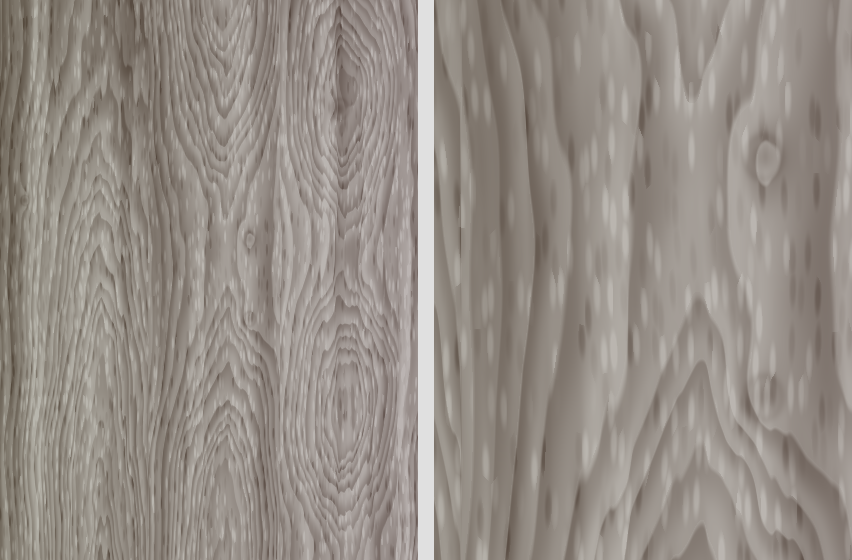
Left: the whole. Right: its middle third, enlarged.
A Shadertoy shader for this texture:

```glsl
const vec3 DARK_WOOD = vec3(0.375, 0.325, 0.290);
const vec3 PALE_WOOD = vec3(0.690, 0.670, 0.645);
const vec3 ROSE_SHIFT = vec3(0.015, -0.012, 0.030);
const float BASE_TONE = 0.67;
const float RING_DENSITY = 72.0;
const float RING_CONTRAST = 0.34;
const float STREAK_CONTRAST = 0.34;
const float BAND_CONTRAST = 0.38;
const float FLECK_BRIGHTNESS = 0.27;
const float PORE_DARKNESS = 0.20;
const float FIGURE_WIDTH = 0.10;
const vec2 STREAK_SCALE = vec2(105.0, 2.2);
const vec2 BAND_SCALE = vec2(24.0, 1.3);
const vec2 FLECK_SCALE = vec2(190.0, 34.0);
const vec3 PLANK_EDGES = vec3(0.265, 0.500, 0.710);

// Plank figure: centre, height of arches, frequency along the plank, phase
const vec4 PLANKS[4] = vec4[4](
    vec4(0.187, 0.100, 2.6, -1.30),
    vec4(0.405, 0.070, 5.7, -1.57),
    vec4(0.612, 0.048, 11.4, 1.57),
    vec4(0.800, 0.050, 3.0, 0.00));

// Knot: position, radius
const vec3 KNOTS[4] = vec3[4](
    vec3(0.445, 0.573, 0.010),
    vec3(0.445, 0.430, 0.010),
    vec3(0.607, 0.805, 0.014),
    vec3(0.045, 0.642, 0.007));

vec3 hash3(vec2 cell) {
    vec3 q = vec3(dot(cell, vec2(127.1, 311.7)),
                  dot(cell, vec2(269.5, 183.3)),
                  dot(cell, vec2(419.2, 371.9)));
    return fract(sin(q) * 43758.55);
}

// Cellular noise: x = blended cell value, y = nearest distance, z = nearest value
vec3 cellNoise(vec2 p) {
    vec2 base = floor(p);
    float sum = 0.0, total = 0.0, nearest = 9.0, id = 0.0;
    for (int j = -1; j <= 1; j++)
    for (int i = -1; i <= 1; i++) {
        vec2 cell = base + vec2(i, j);
        vec3 h = hash3(cell);
        vec2 d = cell + 0.15 + 0.7 * h.xy - p;
        float d2 = dot(d, d), weight = exp(-6.0 * d2);
        sum += weight * h.z;
        total += weight;
        if (d2 < nearest) { nearest = d2; id = h.z; }
    }
    return vec3(sum / total, sqrt(nearest), id);
}

float waves(vec2 p) {
    return 0.5 * sin(p.x + 1.7 * sin(p.y * 0.8))
         + 0.3 * sin(p.y * 2.3 + 1.3 * sin(p.x * 1.6))
         + 0.2 * sin(p.x * 3.1 - p.y * 4.7);
}

float glow(vec2 p, vec2 centre, vec2 size) {
    vec2 d = (p - centre) / size;
    return exp(-dot(d, d));
}

// Ring coordinate: straight at plank sides, arched along the middle
float ringField(vec2 p, float jitter) {
    int plank = int(dot(step(PLANK_EDGES, vec3(p.x)), vec3(1.0)));
    vec4 fig = PLANKS[plank];
    float dx = p.x - fig.x + 0.012 * waves(vec2(float(plank) * 2.0, p.y * 5.0));
    float middle = exp(-dx * dx / (FIGURE_WIDTH * FIGURE_WIDTH));
    float arch = fig.y * sin(fig.z * p.y + fig.w)
               + 0.008 * waves(vec2(p.x * 35.0, p.y * 13.0));
    float r = sqrt(dx * dx + 0.00018) + middle * (arch + 0.012 * jitter);
    for (int i = 0; i < 4; i++) {
        vec3 knot = KNOTS[i];
        r += 1.6 * knot.z * glow(p, knot.xy, knot.z * vec2(1.6, 2.6));
    }
    return r + 0.004 * sin(r * 95.0) + 0.0025 * waves(p * vec2(30.0, 9.0));
}

// Slow light and stain across the board
float shading(vec2 p) {
    return 0.13 * glow(p, vec2(0.52, 0.40), vec2(0.15, 0.42))
         + 0.08 * glow(p, vec2(0.17, 0.30), vec2(0.10, 0.25))
         - 0.30 * glow(p, vec2(0.00, 0.60), vec2(0.06, 0.60))
         - 0.24 * glow(p, vec2(0.225, 0.92), vec2(0.045, 0.20))
         - 0.16 * glow(p, vec2(0.28, 0.80), vec2(0.025, 0.70))
         - 0.12 * glow(p, vec2(0.61, 0.90), vec2(0.035, 0.16))
         - 0.10 * smoothstep(0.65, 1.0, p.y);
}

void mainImage(out vec4 fragColor, in vec2 fragCoord) {
    vec2 p = fragCoord / iResolution.y;
    vec2 bent = p + vec2(0.005 * waves(p * vec2(9.0, 6.0)), 0.0);
    float streak = cellNoise(bent * STREAK_SCALE).x - 0.5;
    float band = cellNoise(bent * BAND_SCALE + 17.0).x - 0.5;
    vec3 fleck = cellNoise(bent * FLECK_SCALE + 5.0);

    // Growth rings darken slowly, then end in a crisp edge
    float phase = ringField(p, streak) * RING_DENSITY;
    float soft = clamp(fwidth(phase), 0.10, 0.35);
    float saw = fract(phase);
    float ring = smoothstep(0.15, 1.0 - soft, saw) * (1.0 - smoothstep(1.0 - soft, 1.0, saw));
    float strength = 0.55 + 0.8 * hash3(vec2(floor(phase), 3.0)).x;

    float tone = BASE_TONE + shading(p);
    tone += STREAK_CONTRAST * streak + BAND_CONTRAST * band;
    tone -= RING_CONTRAST * strength * (ring - 0.36);

    // Limed flecks gather in pale streaks, open pores in the dark rings
    float dash = 1.0 - smoothstep(0.15, 0.55, fleck.y);
    float limed = smoothstep(0.62, 0.9, fleck.z + 0.5 * band + 0.2 * (1.0 - saw) - 0.1);
    tone += FLECK_BRIGHTNESS * dash * limed;
    tone -= PORE_DARKNESS * dash * (1.0 - smoothstep(0.1, 0.35, fleck.z)) * (0.5 + ring);

    // Knots with a dark heart and a faint rim
    for (int i = 0; i < 4; i++) {
        vec3 knot = KNOTS[i];
        float d = length((p - knot.xy) * vec2(1.0, 0.85)) / knot.z;
        tone -= 0.30 * exp(-d * d * 1.8) + 0.12 * exp(-pow((d - 1.1) * 4.0, 2.0));
    }

    vec3 color = mix(DARK_WOOD, PALE_WOOD, clamp(tone, -0.1, 1.12));
    color += ROSE_SHIFT * (p.x - 0.37);
    fragColor = vec4(color, 1.0);
}
```
